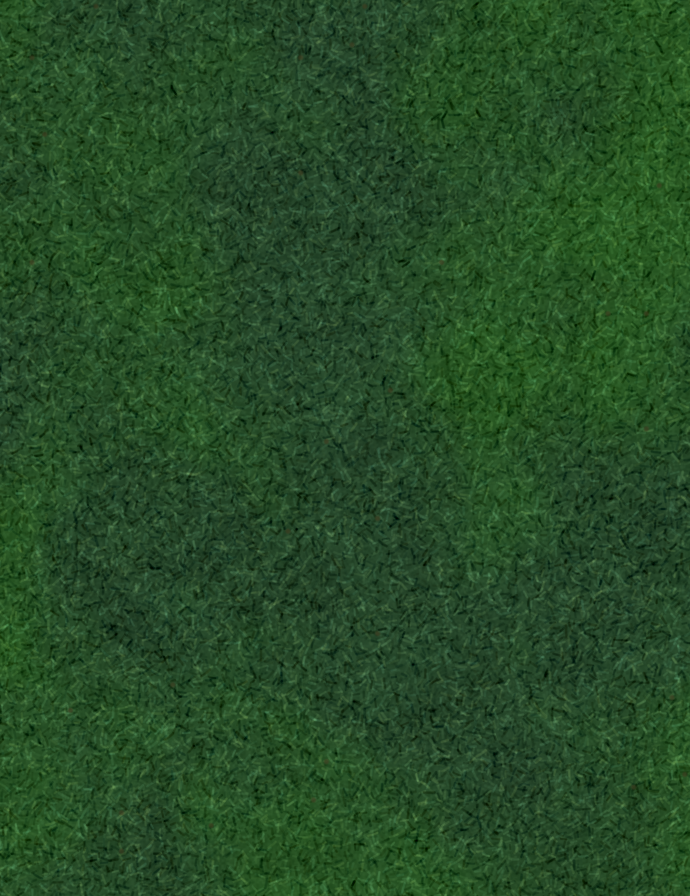
Write a Shadertoy shader that draws this texture.

```glsl
// Dense mown turf seen from above: layers of short, randomly turned blades
// are summed as light and dark strokes over broad, soft patches that drift
// between a cool dark green and a warmer, brighter green.

float hash(vec2 p) {
    return fract(sin(dot(p, vec2(127.1, 311.7))) * 43758.5453);
}

float noise(vec2 p) {
    vec2 i = floor(p), f = fract(p);
    f = f * f * (3.0 - 2.0 * f);
    return mix(mix(hash(i), hash(i + vec2(1, 0)), f.x),
               mix(hash(i + vec2(0, 1)), hash(i + vec2(1, 1)), f.x), f.y);
}

float fbm(vec2 p) {
    float sum = 0.0, weight = 0.5;
    for (int i = 0; i < 4; i++) {
        sum += weight * noise(p);
        p = mat2(1.6, 1.2, -1.2, 1.6) * p + 7.3;
        weight *= 0.5;
    }
    return sum / 0.9375;
}

// Signed colour change from one layer of blades, one blade per grid cell
vec3 bladeLayer(vec2 p, float seed) {
    vec2 cell = floor(p);
    vec3 change = vec3(0);
    for (int y = -1; y <= 1; y++)
    for (int x = -1; x <= 1; x++) {
        vec2 id = cell + vec2(x, y);
        vec2 key = id + seed * 17.3;
        vec2 root = id + vec2(hash(key + 3.1), hash(key + 8.7));
        float turn = hash(key + 13.9) - 0.5;
        float angle = 1.65 + 3.1416 * turn * (0.65 + 0.7 * abs(turn));
        vec2 along = vec2(cos(angle), sin(angle));
        float halfLength = mix(0.3, 0.7, hash(key + 21.3));

        // Distance to the blade's centre line, with a slight bend
        vec2 d = p - root;
        float t = dot(d, along);
        float side = dot(d, vec2(-along.y, along.x)) + 0.2 * turn * t * t;
        float dist = length(vec2(max(abs(t) - halfLength, 0.0), side));
        float cover = 1.0 - smoothstep(0.04, 0.29, dist);

        float tone = hash(key + 34.6) - 0.5;
        float hue = hash(key + 41.2) - 0.5;
        vec3 tint = vec3(0.78 + 0.4 * hue, 1.0, 0.74 - 0.4 * hue);
        change += 0.17 * tone * tint * cover;
    }
    return change;
}

void mainImage(out vec4 fragColor, in vec2 fragCoord) {
    vec2 uv = fragCoord / iResolution.y;

    // Broad patches and smaller clumps
    float warmth = smoothstep(0.25, 0.75, fbm(uv * 4.5 + 2.4));
    float clump = fbm(uv * 22.0 + 31.0) - 0.5;
    vec3 turf = mix(vec3(0.146, 0.272, 0.162), vec3(0.156, 0.342, 0.131), warmth);
    turf *= 1.0 + 0.22 * clump;

    // Blades, each layer on its own rotated grid
    for (int i = 0; i < 3; i++) {
        float k = float(i);
        float c = cos(0.6 * k), s = sin(0.6 * k);
        // Turn back the cell axes only a little so blades still lean upright
        vec2 p = mat2(c, s, -s, c) * uv * (118.0 + 14.0 * k);
        turf += bladeLayer(p + 5.0 * k, k + 1.0);
    }

    // Fine speckle between the blades
    turf += 0.05 * (noise(uv * 330.0) - 0.5) * vec3(0.85, 1.0, 0.8);

    // Rare dry brown flecks
    vec2 fleckCell = floor(uv * 70.0);
    vec2 fleckOffset = fract(uv * 70.0) - 0.5;
    float fleck = step(0.988, hash(fleckCell + 55.0))
                * (1.0 - smoothstep(0.08, 0.3, length(fleckOffset)));
    turf = mix(turf, vec3(0.25, 0.23, 0.12), 0.6 * fleck);

    fragColor = vec4(clamp(turf, 0.0, 1.0), 1.0);
}
```
